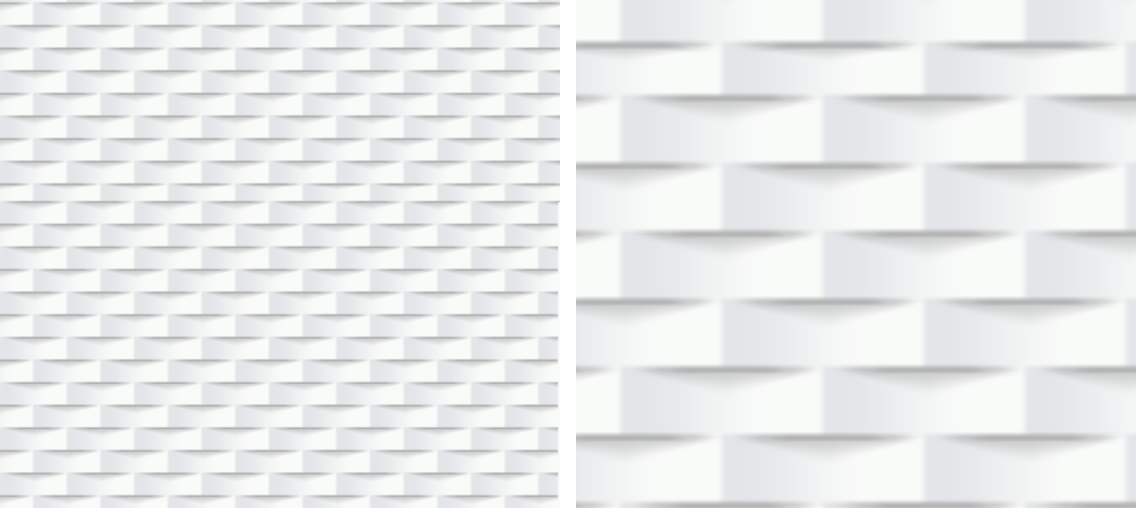
Left, the full canvas; right, a detail of the centre.
A WebGL 2 fragment shader for this pattern:

```glsl
#version 300 es
precision highp float;
// White relief wall: rows of wedge-shaped bricks in running bond, each with a
// cool shaded facet, a lit facet and a triangular shadow under the row above.
// One shortened row forms a seam; neighbouring rows are blended softly.

uniform vec2 u_resolution;
out vec4 fragColor;

// Layout, as fractions of the canvas; y is measured from the top
const float BRICK_WIDTH  = 0.1203;
const float FIRST_RIDGE  = 0.0590;
const float ROW_HEIGHT   = 0.04454;
const float FIRST_ROW    = 0.0068;
const float SEAM_Y       = 0.3980;
const float SEAM_ROW     = 8.0;
const float MARGIN_X     = 0.9965;

// Shape, as fractions of one brick
const float RIDGE_BLUR   = 0.055;
const float ROW_BLUR     = 0.11;
const float SHADOW_DEPTH = 0.44;
const float SEAM_SQUEEZE = 0.65;
const float LINE_DEPTH   = 0.13;

// Tones
const vec3 LIT_FACET   = vec3(0.978, 0.985, 0.978);
const vec3 SHADE_FACET = vec3(0.893, 0.897, 0.912);
const vec3 SHADOW      = vec3(0.680, 0.682, 0.682);
const float WEDGE_STRENGTH = 0.64;
const float LINE_STRENGTH  = 0.92;

// Colour of a brick row at x, with v running down from the top of the row
vec3 brickRow(float x, float row, float v) {
    float stagger = 0.5 * mod(row, 2.0);
    float u = fract((x - FIRST_RIDGE) / BRICK_WIDTH - stagger - 0.5 * RIDGE_BLUR);

    // Facets: shade rises to light, then drops sharply at the ridge
    float lit = smoothstep(0.03, 0.74, u);
    lit *= 1.0 - smoothstep(1.0 - RIDGE_BLUR, 1.0, u);
    vec3 color = mix(SHADE_FACET, LIT_FACET, lit);

    // Triangular shadow, deepest halfway between ridges
    float overhang = 1.0 - abs(2.0 * u - 1.0);
    float squeeze = row == SEAM_ROW ? SEAM_SQUEEZE : 1.0;
    float depth = SHADOW_DEPTH * squeeze * max(overhang, 0.05);
    float wedge = 1.0 - smoothstep(-0.15, 1.0, v / depth);
    wedge *= smoothstep(0.0, 0.4, overhang);

    // Dark contact line, open where the ridge meets the row above
    float line = 1.0 - smoothstep(0.0, LINE_DEPTH, v);
    line *= smoothstep(0.02, 0.65, overhang);

    float dark = max(wedge * WEDGE_STRENGTH, line * LINE_STRENGTH);
    return mix(color, SHADOW, dark);
}

void main() {
    vec2 uv = gl_FragCoord.xy / u_resolution;
    float x = uv.x;
    float y = 1.0 - uv.y;

    // Row index and position; rows restart below the seam
    bool belowSeam = y >= SEAM_Y;
    float rows = (y - (belowSeam ? SEAM_Y : FIRST_ROW)) / ROW_HEIGHT;
    float row = belowSeam ? floor(rows) : min(floor(rows), SEAM_ROW);
    float v = rows - row;
    float height = 1.0;
    if (belowSeam) {
        row += SEAM_ROW + 1.0;
    } else if (row == SEAM_ROW) {
        height = (SEAM_Y - FIRST_ROW) / ROW_HEIGHT - SEAM_ROW;
    }

    // Soft transition into the next row
    float below = v - height;
    vec3 color = mix(brickRow(x, row, v), brickRow(x, row + 1.0, below),
                     smoothstep(-ROW_BLUR, 0.0, below));

    // Pale strip at the right, beside the lower section
    float pixel = 1.0 / u_resolution.x;
    float margin = smoothstep(MARGIN_X - pixel, MARGIN_X + pixel, x);
    margin *= smoothstep(SEAM_Y - pixel, SEAM_Y + pixel, y);
    color = mix(color, LIT_FACET, margin);

    fragColor = vec4(color, 1.0);
}
```
